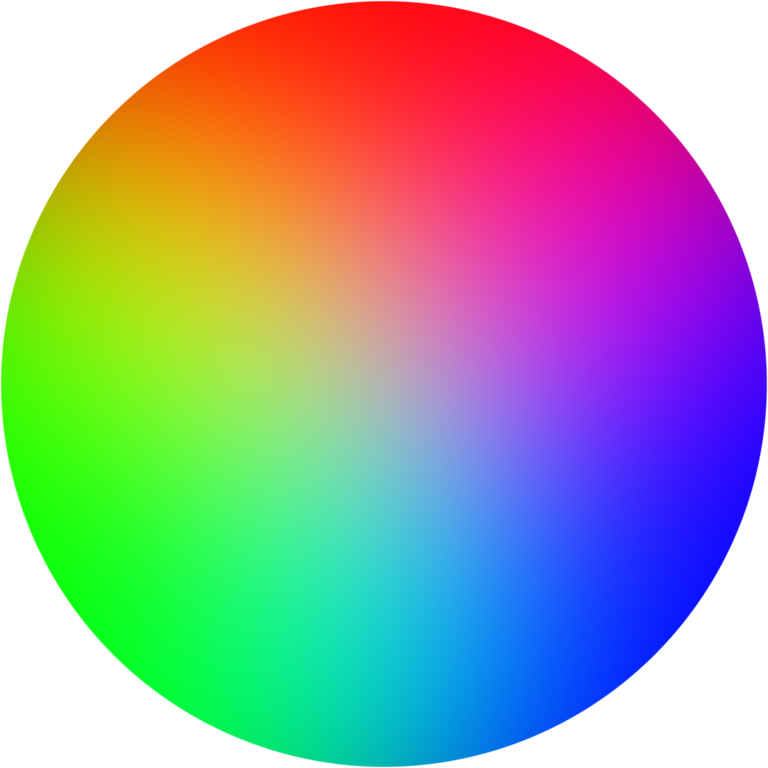
Reproduce this background procedurally as a WebGL 2 fragment shader.

```glsl
#version 300 es
precision highp float;
// A soft disc blending red, green and blue lights from its rim, on white.

uniform vec2 u_resolution;
out vec4 fragColor;

const float TAU = 6.2831853;

// Flat-topped falloff of one light with distance
float lightFalloff(float dist) {
    return exp(-0.357 * pow(dist, 3.8));
}

// Three lights spaced evenly on the unit circle, red at the top
vec3 blendLights(vec2 p) {
    vec3 color = vec3(0.0);
    for (int i = 0; i < 3; i++) {
        float angle = TAU * (0.25 + float(i) / 3.0);
        vec2 lightPos = vec2(cos(angle), sin(angle));
        color[i] = lightFalloff(distance(p, lightPos));
    }
    return color;
}

void main() {
    // Centered coordinates: the canvas edge lies at distance 1
    float side = min(u_resolution.x, u_resolution.y);
    vec2 p = (2.0 * gl_FragCoord.xy - u_resolution) / side;
    float pixel = 2.0 / side;

    // Smooth disc edge over the white ground
    float rim = length(p) - 0.997;
    float disc = 1.0 - smoothstep(-pixel, pixel, rim);
    vec3 color = mix(vec3(1.0), blendLights(p), disc);

    fragColor = vec4(color, 1.0);
}
```
